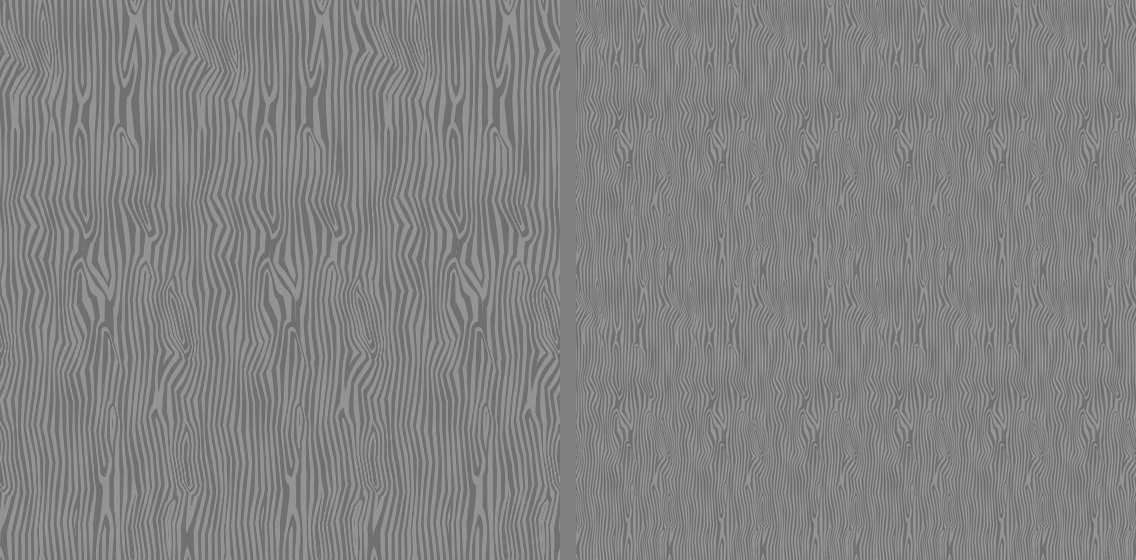
Left: one tile. Right: repeated 2 by 2.
This texture is drawn by a Shadertoy shader. Its source:

```glsl
// Two-tone grey wood grain: vertical stripes along a kinked phase field.
// Tapering knots fold the phase about a stripe axis, so that stripes end in
// sharp tips and nested chevrons. All lattices wrap, so the canvas tiles.

vec2 hash2(vec2 p) {
    vec3 q = fract(vec3(p.xyx) * vec3(0.1031, 0.1030, 0.0973));
    q += dot(q, q.yzx + 33.33);
    return fract((q.xx + q.yz) * q.zy);
}

float cornerSlope(vec2 cell, vec2 offset, vec2 period) {
    float angle = 6.28318 * hash2(mod(cell, period) + 7.0).x;
    return dot(vec2(cos(angle), sin(angle)), offset);
}

// Gradient noise that wraps after a whole number of cells
float gradientNoise(vec2 p, vec2 period) {
    vec2 i = floor(p), f = fract(p);
    vec2 u = f * f * (3.0 - 2.0 * f);
    vec2 e = vec2(0.0, 1.0);
    float low = mix(cornerSlope(i, f, period),
                    cornerSlope(i + e.yx, f - e.yx, period), u.x);
    float high = mix(cornerSlope(i + e.xy, f - e.xy, period),
                     cornerSlope(i + e.yy, f - e.yy, period), u.x);
    return mix(low, high, u.y);
}

// Sideways shift of the stripes at one row of kinks
float rowShift(float x, float row) {
    row = mod(row, 17.0);
    vec2 h = hash2(vec2(row, 91.0));
    float bend = gradientNoise(vec2(x * 5.0, row + 0.5), vec2(5.0, 17.0));
    return (h.x - 0.5) * 0.9 + bend * mix(0.8, 3.6, h.y * h.y);
}

// Straight runs between kinks, joined row to row
float kinkedShift(vec2 p) {
    float y = p.y * 17.0 + 0.9 * gradientNoise(p * vec2(4.0, 5.0), vec2(4.0, 5.0));
    float row = floor(y);
    return mix(rowShift(p.x, row), rowShift(p.x, row + 1.0), y - row);
}

// Push the stripes away from, or towards, the axis of the local knot
float foldKnots(float phase, vec2 p) {
    float y = p.y * 8.0 + 0.9 * gradientNoise(p * vec2(6.0, 4.0), vec2(6.0, 4.0));
    float band = mod(floor(y), 8.0), v = fract(y);

    // Each band has its own column width, a divisor of the 30 stripes
    vec2 bandHash = hash2(vec2(band, 37.0));
    float width = bandHash.x < 0.35 ? 5.0 : (bandHash.x < 0.75 ? 6.0 : 10.0);
    float shifted = phase + floor(bandHash.y * 10.0);
    float column = mod(floor(shifted / width), 30.0 / width);
    vec2 shape = hash2(vec2(column + 3.0, band + 51.0));
    vec2 place = hash2(vec2(column + 23.0, band + 13.0));

    // The axis sits on a whole or half stripe, where the wave is symmetric
    float jitter = (floor(place.x * 5.0) - 2.0) * 0.5;
    float radius = width * 0.5 - abs(jitter);
    float q = mod(shifted, width) - width * 0.5 - jitter;

    // One end tapers slowly, the other may be blunt
    float peak = mix(0.12, 0.88, place.y);
    float taper = min(v / peak, (1.0 - v) / (1.0 - peak));
    taper = min(taper * (1.0 + fract(place.x * 17.0)), 1.0);

    float strength = radius * mix(-0.75, 0.58, shape.x) * step(0.2, shape.y);
    return phase + sign(q) * strength * taper * max(0.0, 1.0 - abs(q) / radius);
}

void mainImage(out vec4 fragColor, in vec2 fragCoord) {
    // Three equal panels side by side
    vec2 p = fragCoord / iResolution.xy * vec2(3.0, 1.0);

    float phase = 30.0 * p.x + kinkedShift(p);
    phase = foldKnots(phase, p);

    // Stripes with uneven widths
    float wave = abs(fract(phase) - 0.5) * 2.0;
    float share = 0.5 + 0.42 * gradientNoise(p * vec2(17.0, 9.0), vec2(17.0, 9.0));
    float edge = wave - share;
    float blur = clamp(length(vec2(dFdx(edge), dFdy(edge))) * 0.6, 0.001, 0.5);

    vec3 darkGrain = vec3(0.44), lightGrain = vec3(0.58);
    fragColor = vec4(mix(darkGrain, lightGrain, smoothstep(-blur, blur, edge)), 1.0);
}
```
